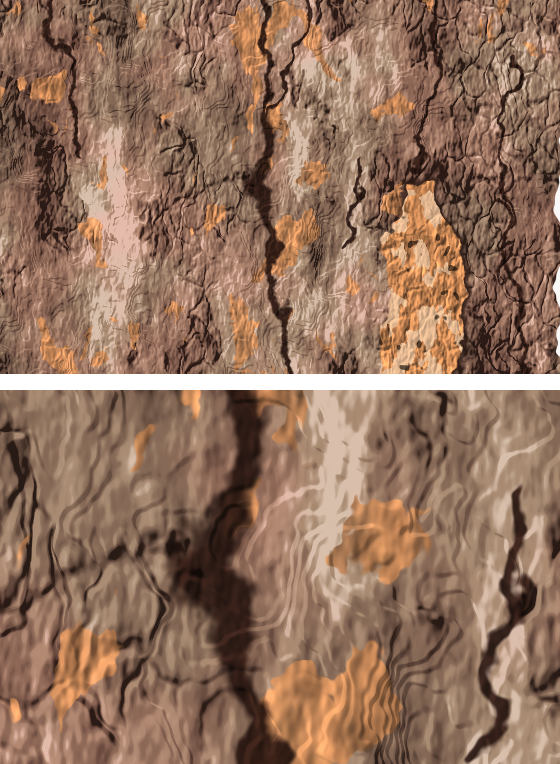
Top: the whole. Bottom: its middle third, enlarged.
This texture is drawn by a Shadertoy shader. Its source:

```glsl
// Weathered tree bark: flaking plates, dark fissures and a patch of bare orange wood.

vec2 hash2(vec2 p) {
    p = vec2(dot(p, vec2(127.1, 311.7)), dot(p, vec2(269.5, 183.3)));
    return 2.0 * fract(sin(p) * 43758.5) - 1.0;
}

float gradientNoise(vec2 p) {
    vec2 i = floor(p), f = fract(p);
    vec2 u = f * f * f * (f * (f * 6.0 - 15.0) + 10.0);
    vec2 e = vec2(1, 0);
    float low = mix(dot(hash2(i), f), dot(hash2(i + e.xy), f - e.xy), u.x);
    float high = mix(dot(hash2(i + e.yx), f - e.yx), dot(hash2(i + e.xx), f - e.xx), u.x);
    return mix(low, high, u.y);
}

float fbm(vec2 p, int octaves) {
    float sum = 0.0, amp = 1.0;
    for (int i = 0; i < octaves; i++) {
        sum += amp * gradientNoise(p);
        p = mat2(1.6, 1.2, -1.2, 1.6) * p + 7.3;
        amp *= 0.5;
    }
    return sum;
}

// Cellular plates: x is the distance to the gap, y a random height
vec2 plates(vec2 p) {
    float first = 9.0, second = 9.0, level = 0.0;
    for (int k = 0; k < 9; k++) {
        vec2 id = floor(p) + vec2(k % 3 - 1, k / 3 - 1);
        float d = length(p - id - 0.5 - 0.45 * hash2(id));
        if (d < first) { second = first; first = d; level = hash2(id + 5.0).x; }
        else second = min(second, d);
    }
    return vec2(second - first, level);
}

// Where the bark is old and blocky rather than smooth and peeling
float roughness(vec2 p) {
    float middle = p.x - 0.53;
    float zone = 0.5 * smoothstep(0.9, 1.2, p.x) + 0.24 * smoothstep(0.26, 0.1, p.x)
               + 0.24 * exp(-120.0 * middle * middle);
    return smoothstep(-0.03, 0.05, fbm(p * vec2(5, 3.5), 5) + zone - 0.22);
}

// x is the surface height, y the depth of the gaps between plates
vec2 relief(vec2 p, float rough) {
    vec2 q = p + 0.05 * vec2(fbm(p * 9.0, 4), fbm(p * 9.0 + 40.0, 4));
    vec2 plate = plates(q * vec2(22, 12));
    float t = 7.0 * fbm(q * vec2(8, 4.5), 3);
    float terrace = floor(t) + smoothstep(0.72, 1.0, fract(t));
    float grain = fbm(p * vec2(70, 36), 2);
    float block = smoothstep(0.0, 0.3, plate.x) * (0.7 + 0.35 * plate.y) + 1.1 * grain;
    float gap = 1.0 - smoothstep(0.02, 0.16, plate.x);
    float split = 1.0 - smoothstep(0.01, 0.04, abs(gradientNoise(q * vec2(12, 2.8))));
    return vec2(mix(0.42 * terrace + 0.6 * grain, block, rough), max(0.6 * gap, split) * rough);
}

float fissure(vec2 p, vec2 a, vec2 b, float width) {
    vec2 s = b - a;
    float t = clamp(dot(p - a, s) / dot(s, s), 0.0, 1.0);
    return 1.0 - smoothstep(0.35, 1.0, length(p - a - s * t) / width);
}

vec3 barkColour(float tone) {
    vec3 c = mix(vec3(0.16, 0.10, 0.08), vec3(0.40, 0.29, 0.25), smoothstep(0.0, 0.28, tone));
    c = mix(c, vec3(0.54, 0.41, 0.35), smoothstep(0.25, 0.5, tone));
    c = mix(c, vec3(0.68, 0.54, 0.46), smoothstep(0.5, 0.74, tone));
    return mix(c, vec3(0.87, 0.74, 0.69), smoothstep(0.76, 1.0, tone));
}

void mainImage(out vec4 fragColor, in vec2 fragCoord) {
    vec2 p = fragCoord / iResolution.y;
    vec2 bent = p + 0.07 * vec2(fbm(p * 7.0, 5), fbm(p * 7.0 + 20.0, 5));

    // Relief lit from the upper left
    float rough = roughness(p);
    vec2 surface = relief(p, rough);
    float light = clamp(surface.x - relief(p + vec2(-0.003, 0.003), rough).x, -0.4, 0.3);

    // Weathered tone with pale vertical streaks
    float paleZone = exp(-90.0 * pow(abs(p.x - 0.86), 2.0)) + exp(-250.0 * pow(abs(p.x - 0.29), 2.0));
    float pale = smoothstep(0.0, 0.22, fbm(bent * vec2(12, 3.2) + 11.0, 4)) * (0.25 + paleZone);
    float tone = 0.6 + 0.6 * fbm(p * vec2(5, 1.8) + 3.0, 4) + 0.4 * fbm(p * vec2(42, 14), 4);
    tone += 0.26 * pale * (1.0 - rough) - 0.14 * rough - 0.1 * smoothstep(0.24, 0.1, p.x);
    tone += 0.75 * light - 0.4 * surface.y;
    vec3 colour = barkColour(tone);
    colour *= mix(vec3(1.03, 0.99, 0.97), vec3(0.97, 1.01, 0.97), smoothstep(-0.2, 0.2, fbm(p * 4.0 + 50.0, 3)));

    // Freshly exposed orange flecks, mostly beside the main fissure
    float nearMain = exp(-140.0 * pow(abs(p.x - 0.72), 2.0));
    float fleck = fbm(bent * vec2(10, 6) + 20.0, 4) + 0.2 * nearMain - 0.15 - 0.15 * smoothstep(1.1, 1.3, p.x);
    vec3 orange = vec3(0.76, 0.51, 0.32) * (1.0 + 0.9 * light + 0.6 * fbm(p * vec2(40, 16), 3));
    colour = mix(colour, orange, 0.85 * smoothstep(0.14, 0.18, fleck));

    // Bare wood with cream scales, worm spots and a shadowed rim
    vec2 b = bent - vec2(1.13, 0.2);
    float inside = min(0.115 - 0.07 * smoothstep(0.12, 0.32, b.y) - abs(b.x), 0.32 - b.y);
    float scale = smoothstep(0.05, 0.08, fbm(p * vec2(11, 7) + 31.0, 5));
    vec3 wood = mix(orange, vec3(0.88, 0.71, 0.56) * (1.0 + 0.4 * light), scale);
    wood *= 1.0 - 0.6 * smoothstep(0.28, 0.36, gradientNoise(p * vec2(38, 30)));
    float rim = smoothstep(-0.018, 0.0, inside) * smoothstep(-0.1, 0.08, b.x + 0.4 * b.y);
    colour = mix(colour, vec3(0.17, 0.10, 0.08), 0.85 * rim);
    colour = mix(colour, wood, smoothstep(0.0, 0.006, inside));

    // Deep fissures
    float dark = fissure(bent, vec2(0.70, 1.02), vec2(0.72, 0.65), 0.013);
    dark = max(dark, fissure(bent, vec2(0.72, 0.68), vec2(0.705, 0.43), 0.024));
    dark = max(dark, fissure(bent, vec2(0.705, 0.43), vec2(0.78, -0.02), 0.014));
    dark = max(dark, fissure(bent, vec2(0.83, 1.02), vec2(0.73, 0.68), 0.008));
    dark = max(dark, fissure(bent, vec2(0.147, 1.02), vec2(0.21, 0.6), 0.010));
    dark = max(dark, fissure(bent, vec2(1.18, 1.0), vec2(1.12, 0.55), 0.010));
    dark = max(dark, fissure(bent, vec2(0.965, 0.57), vec2(0.94, 0.32), 0.009));
    dark = max(dark, fissure(bent, vec2(1.37, 0.85), vec2(1.34, 0.4), 0.009));
    dark = max(dark, fissure(bent, vec2(1.32, 0.45), vec2(1.42, -0.02), 0.010));
    colour = mix(colour, vec3(0.15, 0.08, 0.06) * (1.0 + 1.5 * light), 0.92 * dark);

    // Bright background beyond the right edge of the trunk
    float edge = 1.484 + 0.05 * fbm(vec2(p.y * 8.0, 3.5), 3);
    edge += 0.08 * (smoothstep(0.62, 0.7, p.y) + smoothstep(0.06, 0.0, p.y));
    colour = mix(colour, vec3(0.98, 0.97, 0.97), smoothstep(0.0, 0.004, p.x - edge));
    fragColor = vec4(clamp(colour, 0.0, 1.0), 1.0);
}
```
